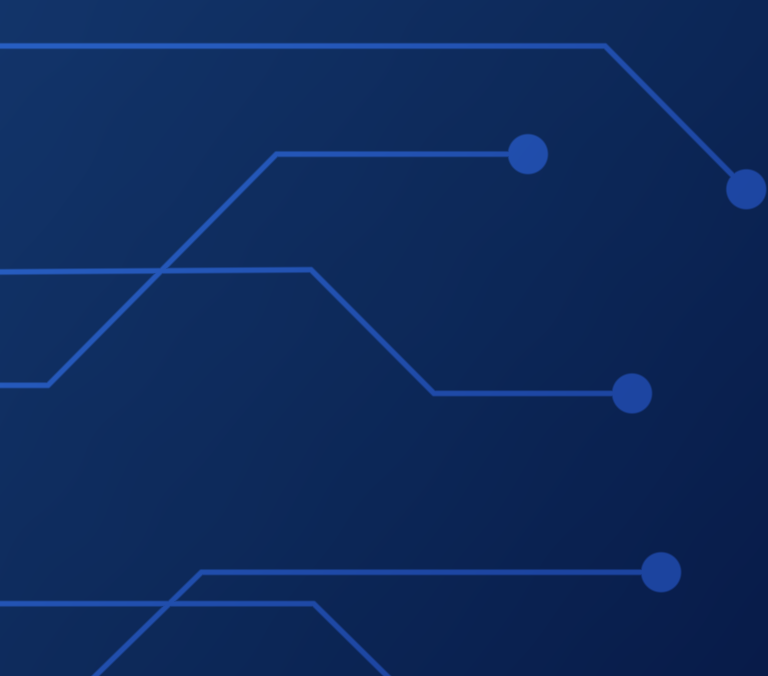
Reproduce this background procedurally as a WebGL 2 fragment shader.

```glsl
#version 300 es
precision highp float;
// Blue circuit traces with round end pads over a dark navy diagonal gradient.

uniform vec2 u_resolution;
out vec4 fragColor;

// Lengths are fractions of the canvas height
#define LINE_HALF_WIDTH 0.0040
#define PAD_RADIUS 0.0296
#define SOFTNESS 0.0012
#define MOTTLE 0.012
#define NAVY_LIGHT vec3(0.072, 0.205, 0.415)
#define NAVY_MID vec3(0.050, 0.160, 0.350)
#define NAVY_DARK vec3(0.030, 0.105, 0.285)
#define TRACE_LIGHT vec3(0.155, 0.370, 0.760)
#define TRACE_DARK vec3(0.110, 0.265, 0.625)

vec2 hashGradient(vec2 cell) {
    vec2 h = vec2(dot(cell, vec2(127.1, 311.7)), dot(cell, vec2(269.5, 183.3)));
    return 2.0 * fract(sin(h) * 43758.5) - 1.0;
}

float gradientNoise(vec2 p) {
    vec2 i = floor(p), f = fract(p);
    vec2 u = f * f * f * (f * (f * 6.0 - 15.0) + 10.0);
    vec2 e = vec2(0.0, 1.0);
    float low = mix(dot(hashGradient(i), f),
                    dot(hashGradient(i + e.yx), f - e.yx), u.x);
    float high = mix(dot(hashGradient(i + e.xy), f - e.xy),
                     dot(hashGradient(i + e.yy), f - e.yy), u.x);
    return mix(low, high, u.y);
}

float segmentDistance(vec2 p, vec2 a, vec2 b) {
    vec2 pa = p - a, ba = b - a;
    return length(pa - ba * clamp(dot(pa, ba) / dot(ba, ba), 0.0, 1.0));
}

// Signed distance to a three-segment trace with a pad at its last point
float traceDistance(vec2 p, vec2 a, vec2 b, vec2 c, vec2 d) {
    float line = min(segmentDistance(p, a, b),
                 min(segmentDistance(p, b, c), segmentDistance(p, c, d)));
    return min(line - LINE_HALF_WIDTH, length(p - d) - PAD_RADIUS);
}

void main() {
    vec2 p = gl_FragCoord.xy / u_resolution.y;
    float aspect = u_resolution.x / u_resolution.y;
    float pixel = 1.0 / u_resolution.y;

    // Background: three-stop diagonal gradient with faint mottling
    float t = 0.6 * p.x / aspect + 0.4 * (1.0 - p.y);
    vec3 color = mix(NAVY_LIGHT, NAVY_MID, clamp(t * 2.0, 0.0, 1.0));
    color = mix(color, NAVY_DARK, clamp(t * 2.0 - 1.0, 0.0, 1.0));
    color *= 1.0 + MOTTLE * gradientNoise(p * 7.0);

    // Traces, from top to bottom; some run past the canvas edges
    float d = traceDistance(p, vec2(-0.1, 0.932), vec2(0.4, 0.932),
                            vec2(0.895, 0.932), vec2(1.104, 0.720));
    d = min(d, traceDistance(p, vec2(-0.1, 0.430), vec2(0.071, 0.430),
                             vec2(0.409, 0.772), vec2(0.781, 0.772)));
    d = min(d, traceDistance(p, vec2(-0.1, 0.597), vec2(0.460, 0.601),
                             vec2(0.642, 0.418), vec2(0.935, 0.418)));
    d = min(d, traceDistance(p, vec2(0.042, -0.1), vec2(0.141, 0.0),
                             vec2(0.298, 0.1535), vec2(0.978, 0.1535)));
    d = min(d, traceDistance(p, vec2(-0.1, 0.107), vec2(0.2, 0.107),
                             vec2(0.464, 0.107), vec2(0.674, -0.1)));

    float blur = SOFTNESS + 0.5 * pixel;
    float coverage = 1.0 - smoothstep(-blur, blur, d);
    vec3 traceColor = mix(TRACE_LIGHT, TRACE_DARK, smoothstep(0.0, 0.85, t));
    color = mix(color, traceColor, coverage);

    fragColor = vec4(color, 1.0);
}
```
